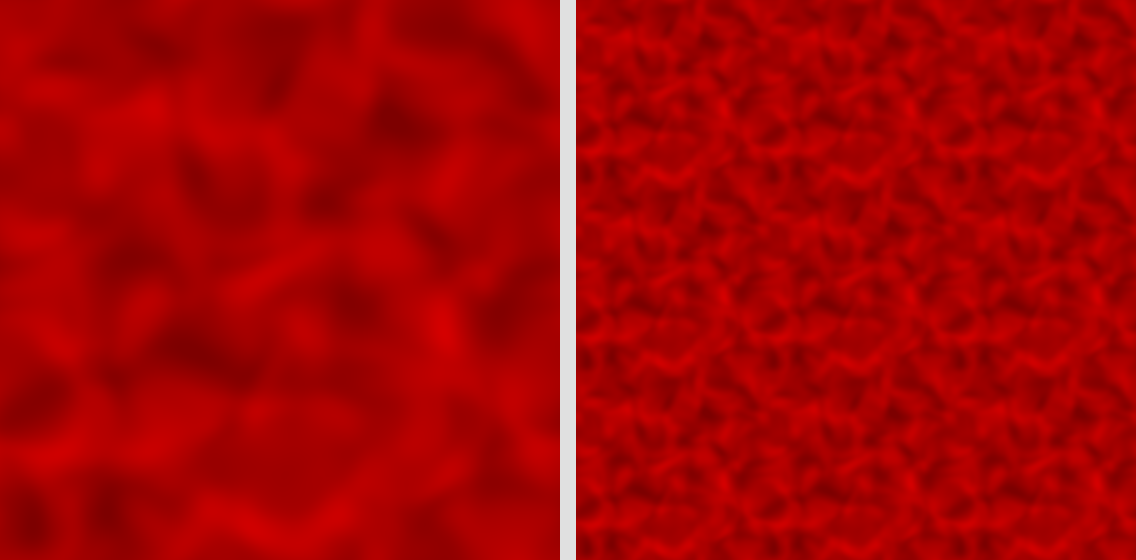
Left: one tile. Right: repeated 3 by 3.
This texture is drawn by a WebGL 1 fragment shader. Its source:

```glsl
precision highp float;
// Soft, smoky red clouds: two octaves of wrapping gradient noise,
// bent by a slower noise so that blobs stretch into short wisps.
// Every lattice has a whole number of cells, so the square tiles.

uniform vec2 u_resolution;

// Random unit gradient for a lattice corner, wrapped at the period.
vec2 cornerGradient(vec2 corner, float period, float seed) {
    corner = mod(corner, period);
    float h = fract(sin(dot(corner, vec2(127.1, 311.7)) + seed * 74.7) * 43758.5453);
    float angle = 6.2831853 * h;
    return vec2(cos(angle), sin(angle));
}

// Periodic gradient noise, about -0.7 to 0.7.
float gradientNoise(vec2 uv, float period, float seed) {
    vec2 p = uv * period;
    vec2 cell = floor(p);
    vec2 f = p - cell;
    vec2 w = f * f * f * (f * (f * 6.0 - 15.0) + 10.0);
    vec2 e = vec2(1.0, 0.0);
    float a = dot(cornerGradient(cell, period, seed), f);
    float b = dot(cornerGradient(cell + e.xy, period, seed), f - e.xy);
    float c = dot(cornerGradient(cell + e.yx, period, seed), f - e.yx);
    float d = dot(cornerGradient(cell + e.xx, period, seed), f - e.xx);
    return mix(mix(a, b, w.x), mix(c, d, w.x), w.y);
}

void main() {
    vec2 uv = gl_FragCoord.xy / u_resolution;

    // Bend the domain to draw the blobs out into wisps.
    vec2 bend = vec2(gradientNoise(uv, 6.0, 1.0), gradientNoise(uv, 6.0, 2.0));
    vec2 p = uv + 0.06 * bend;

    // Broad clouds with a weaker, finer layer.
    float cloud = gradientNoise(p, 7.0, 3.0) + 0.45 * gradientNoise(p, 12.0, 4.0);

    float red = clamp(0.652 + 0.26 * cloud, 0.49, 0.83);
    gl_FragColor = vec4(red, 0.0, 0.0, 1.0);
}
```
